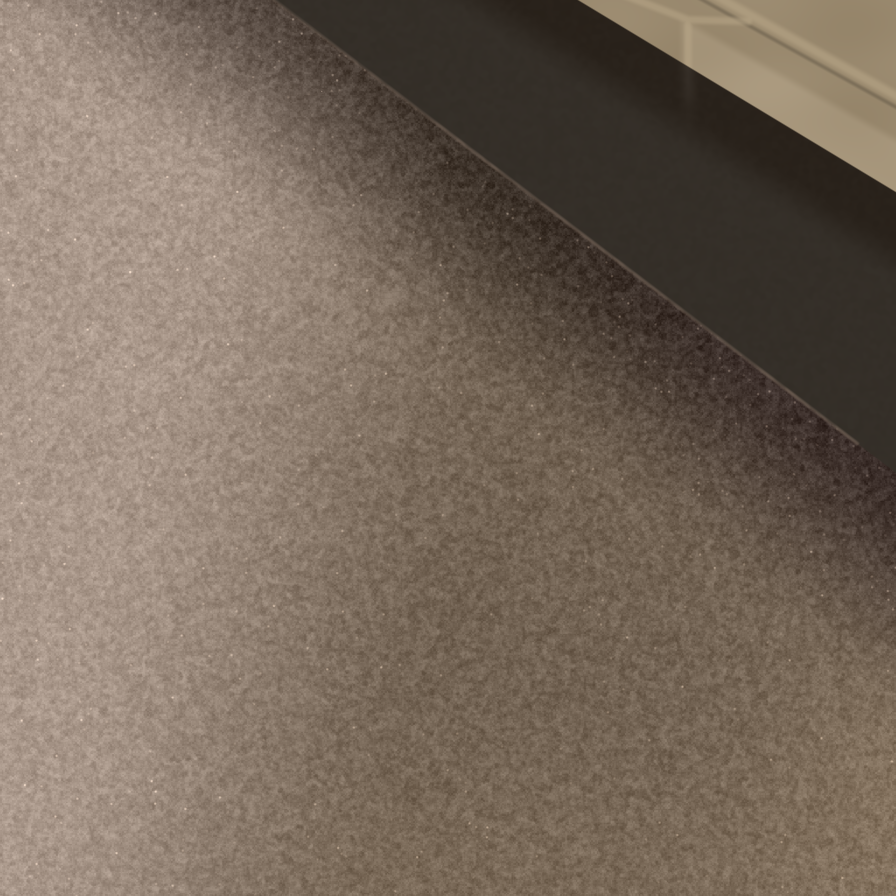
Reproduce this texture procedurally as a WebGL 1 fragment shader.

```glsl
precision highp float;
// Speckled stone worktop in soft light, meeting a dark upstand and pale wall tiles.
uniform vec2 u_resolution;

const vec3 STONE_LIGHT = vec3(0.665, 0.595, 0.543);
const vec3 STONE_MID = vec3(0.448, 0.387, 0.325);
const vec3 STONE_SHADE = vec3(0.46, 0.435, 0.42);
const vec3 WARM_LIFT = vec3(0.075, 0.065, 0.048);
const vec3 BOARD = vec3(0.205, 0.183, 0.157);
const vec3 BOARD_TOP = vec3(0.160, 0.132, 0.104);
const vec3 SEAL = vec3(0.42, 0.36, 0.315);
const vec3 TILE = vec3(0.60, 0.535, 0.43);
const vec3 TILE_BEVEL = vec3(0.655, 0.59, 0.485);
const vec3 GROUT = vec3(0.72, 0.65, 0.53);
const vec2 SEAM_START = vec2(0.306, 1.0);
const vec2 SEAM_END = vec2(0.957, 0.505);
const float COARSE_CELLS = 165.0;
const float FINE_CELLS = 290.0;
const float GRAIN_AMOUNT = 0.085;
const float DUST_AMOUNT = 0.05;
const float SPARK_CELLS = 125.0;

float hash(vec2 p) {
  vec3 q = fract(p.xyx * vec3(0.1031, 0.1030, 0.0973));
  q += dot(q, q.yzx + 33.33);
  return fract((q.x + q.y) * q.z);
}

// Smoothed shade of nearby jittered points, each with its own brightness
float flecks(vec2 p) {
  vec2 cell = floor(p);
  float sum = 0.0;
  float total = 0.0001;
  for (int j = -1; j <= 1; j++) {
    for (int i = -1; i <= 1; i++) {
      vec2 c = cell + vec2(float(i), float(j));
      vec2 away = p - c - vec2(hash(c), hash(c + 71.7));
      float weight = exp(-5.0 * dot(away, away));
      sum += weight * (hash(c + 29.3) - 0.5);
      total += weight;
    }
  }
  return sum / total;
}

float segment(vec2 p, vec2 a, vec2 b) {
  vec2 ab = b - a;
  return distance(p, a + ab * clamp(dot(p - a, ab) / dot(ab, ab), 0.0, 1.0));
}

// Signed distance above a line through a with the given slope
float above(vec2 p, vec2 a, float slope) {
  return (p.y - a.y - slope * (p.x - a.x)) / sqrt(1.0 + slope * slope);
}

float stroke(float d, float halfWidth, float soft) {
  return 1.0 - smoothstep(halfWidth - soft, halfWidth + soft, d);
}

float softWaves(vec2 p) {
  return sin(p.x * 23.0 + 2.0 * sin(p.y * 17.0)) * sin(p.y * 31.0 + p.x * 13.0);
}

vec3 stone(vec2 p, float depth) {
  float across = smoothstep(-0.02, 0.45, p.x - 0.25 * p.y);
  vec3 col = mix(STONE_LIGHT, STONE_MID, across);
  float corner = smoothstep(0.72, 1.05, p.x) * (1.0 - smoothstep(0.08, 0.4, p.y));
  float foot = smoothstep(0.2, 0.45, p.x) * (1.0 - smoothstep(0.0, 0.25, p.y));
  col += WARM_LIFT * (corner + 0.4 * foot * (1.0 - corner));
  float shadow = 1.0 - smoothstep(-0.03, 0.225, depth);
  col *= mix(vec3(1.0), STONE_SHADE, shadow);
  col += vec3(0.012, 0.0, 0.018) * shadow * smoothstep(0.5, 0.9, p.x);

  // Irregular grain at two scales, with dust on top
  vec2 turned = mat2(0.8, 0.6, -0.6, 0.8) * p;
  float grain = flecks(turned * COARSE_CELLS) + 0.9 * flecks(p * FINE_CELLS);
  float dust = hash(floor(p * 512.0)) - 0.5;
  col += GRAIN_AMOUNT * grain + DUST_AMOUNT * dust;

  // Scattered mineral sparkles, denser in the shadow
  vec2 s = turned * SPARK_CELLS;
  vec2 cell = floor(s);
  vec2 site = 0.25 + 0.5 * vec2(hash(cell + 13.1), hash(cell + 47.9));
  float chance = step(0.94 - 0.16 * shadow, hash(cell + 101.3));
  float spark = stroke(distance(fract(s), site), 0.14, 0.14);
  float glint = hash(cell + 5.5);
  return col + vec3(0.27, 0.25, 0.23) * spark * chance * glint * glint;
}

vec3 wall(vec2 p, float px) {
  float bevel = above(p, vec2(0.78, 0.967), -0.56);
  vec3 col = mix(TILE_BEVEL, TILE, smoothstep(-0.006, 0.006, bevel));
  col = mix(col, TILE, 1.0 - smoothstep(0.755, 0.768, p.x));
  col += 0.015 * softWaves(p);
  float ledge = above(p, vec2(0.807, 1.0), -0.554);
  col = mix(col, GROUT, 0.6 * stroke(abs(ledge), 0.005, 0.004));
  col *= 1.0 - 0.18 * stroke(abs(ledge + 0.011), 0.002, 0.002);
  float joint = segment(p, vec2(0.768, 0.978), vec2(0.768, 0.91));
  joint = min(joint, segment(p, vec2(0.768, 0.978), vec2(0.835, 0.976)));
  joint = min(joint, segment(p, vec2(0.768, 0.978), vec2(0.69, 1.008)));
  return mix(col, GROUT, 0.55 * stroke(joint, 0.004, 0.002 + px));
}

void main() {
  vec2 p = gl_FragCoord.xy / u_resolution;
  float px = 1.0 / min(u_resolution.x, u_resolution.y);
  float seamSlope = (SEAM_END.y - SEAM_START.y) / (SEAM_END.x - SEAM_START.x);
  float seam = above(p, SEAM_START, seamSlope);
  float rim = above(p, vec2(0.645, 1.0), -0.604);

  // Dark upstand with a darker upper band and a faint reflected joint
  float band = above(p, vec2(0.52, 1.0), -0.62);
  vec3 board = mix(BOARD, BOARD_TOP, smoothstep(-0.02, 0.03, band));
  float reflection = stroke(abs(p.x - 0.768), 0.006, 0.008) * smoothstep(-0.07, 0.0, rim);
  board += 0.05 * reflection + 0.01 * flecks(p * COARSE_CELLS);

  // Thin seal along the seam, broken up by wear
  vec3 col = mix(stone(p, -seam), board, smoothstep(-px, px, seam));
  float seal = stroke(segment(p, SEAM_START, SEAM_END), 0.0018, 0.001 + px * 0.5);
  float wear = 0.75 + 0.5 * flecks(p * 90.0);
  col = mix(col, SEAL, seal * wear * mix(0.55, 0.9, smoothstep(0.3, 0.6, p.x)));
  col = mix(col, wall(p, px), smoothstep(-px, px, rim));
  gl_FragColor = vec4(clamp(col, 0.0, 1.0), 1.0);
}
```
